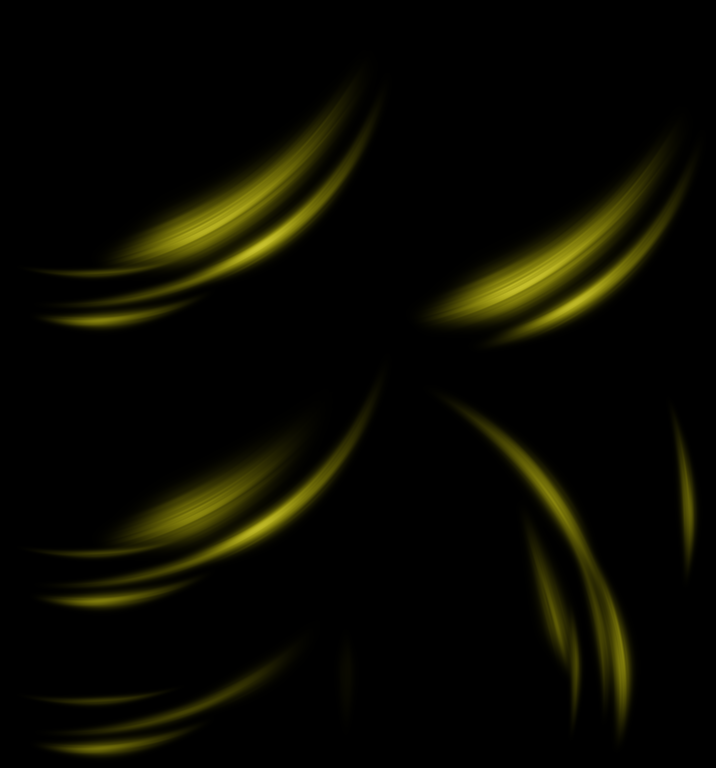
A Shadertoy shader for this background:

```glsl
// Curved golden light swooshes, brushed with fine streaks, on a black backdrop.

const vec3  GLOW_COLOR    = vec3(1.0, 0.97, 0.04);
const float HOT_BLUE      = 0.40;   // whitening of the brightest areas
const float STREAK_DEPTH  = 0.45;   // contrast of the brushed streaks
const vec2  STREAK_SCALE  = vec2(3.0, 190.0);
const float TIP_NARROWING = 0.5;    // stroke width left at its tips

// Repeated swooshes: offset, gain of (core, edge, tails), reach of (core, edge)
const int  COPIES = 4;
const vec2 OFFSETS[COPIES] = vec2[](vec2(0.0), vec2(0.410, -0.074),
                                    vec2(0.0, -0.365), vec2(0.0, -0.557));
const vec3 GAINS[COPIES] = vec3[](vec3(1.0), vec3(1.08, 0.95, 0.0),
                                  vec3(0.8, 0.95, 0.95), vec3(0.0, 0.5, 0.85));
const vec2 REACHES[COPIES] = vec2[](vec2(2.0), vec2(2.0),
                                    vec2(0.45, 2.0), vec2(2.0, 0.43));

float hash(vec2 p) {
    return fract(sin(dot(p, vec2(127.1, 311.7))) * 43758.5453);
}

float noise(vec2 p) {
    vec2 i = floor(p), f = fract(p);
    f = f * f * (3.0 - 2.0 * f);
    return mix(mix(hash(i), hash(i + vec2(1, 0)), f.x),
               mix(hash(i + vec2(0, 1)), hash(i + vec2(1, 1)), f.x), f.y);
}

// Soft stroke from a to b, bowed by sag to the left, brightest at peak (0..1)
float stroke(vec2 p, vec2 a, vec2 b, float sag, float width, float peak) {
    vec2 chord = b - a, q = p - a;
    float len = length(chord);
    float u = dot(q, chord) / (len * len);
    float v = (chord.x * q.y - chord.y * q.x) / len - 4.0 * sag * u * (1.0 - u);
    float slope = 4.0 * sag * (1.0 - 2.0 * u) / len;
    float d = v / sqrt(1.0 + slope * slope);

    float fade = smoothstep(0.0, peak, u) * (1.0 - smoothstep(peak, 1.0, u));
    float w = width * mix(TIP_NARROWING, 1.0, fade);
    vec2 grain = vec2(u, d) * STREAK_SCALE + a * 37.0;
    float streak = 0.6 * noise(grain) + 0.4 * noise(grain * vec2(1.5, 2.3));
    return fade * exp(-d * d / (w * w)) * (1.0 - STREAK_DEPTH * streak);
}

float reachFade(float x, float reach) {
    return 1.0 - smoothstep(reach - 0.22, reach, x);
}

// Rising swoosh: broad core, crisp lower edge and thin tails on the left
float swoosh(vec2 p, vec3 gain, vec2 reach) {
    float core = 0.88 * stroke(p, vec2(0.120, 0.651), vec2(0.492, 0.940), -0.056, 0.026, 0.29);
    float edge = 0.72 * stroke(p, vec2(0.195, 0.618), vec2(0.511, 0.915), -0.064, 0.0125, 0.36)
               + 0.30 * stroke(p, vec2(0.221, 0.635), vec2(0.456, 0.805), -0.032, 0.008, 0.40);
    float tails = 0.60 * stroke(p, vec2(0.035, 0.589), vec2(0.285, 0.624), -0.021, 0.0085, 0.40)
                + 0.38 * stroke(p, vec2(0.035, 0.604), vec2(0.335, 0.672), -0.023, 0.007, 0.60)
                + 0.32 * stroke(p, vec2(0.015, 0.654), vec2(0.247, 0.666), -0.016, 0.005, 0.50);
    return gain.x * core * reachFade(p.x, reach.x)
         + gain.y * edge * reachFade(p.x, reach.y)
         + gain.z * tails;
}

// Falling arc at the lower right, with inner wisps and a separate sliver
float fallingArc(vec2 p) {
    float light = 0.62 * stroke(p, vec2(0.545, 0.502), vec2(0.790, 0.200), 0.042, 0.013, 0.58);
    light += 0.62 * stroke(p, vec2(0.749, 0.310), vec2(0.803, 0.015), 0.029, 0.011, 0.58);
    light += 0.34 * stroke(p, vec2(0.720, 0.340), vec2(0.786, 0.050), 0.025, 0.008, 0.60);
    light += 0.42 * stroke(p, vec2(0.675, 0.355), vec2(0.744, 0.110), 0.004, 0.014, 0.68);
    light += 0.32 * stroke(p, vec2(0.742, 0.220), vec2(0.742, 0.030), 0.008, 0.006, 0.45);
    light += 0.48 * stroke(p, vec2(0.868, 0.490), vec2(0.892, 0.230), 0.015, 0.008, 0.58);
    light += 0.05 * stroke(p, vec2(0.450, 0.190), vec2(0.450, 0.030), 0.001, 0.010, 0.40);
    return light;
}

void mainImage(out vec4 fragColor, in vec2 fragCoord) {
    vec2 p = fragCoord / iResolution.y;

    float light = fallingArc(p);
    for (int i = 0; i < COPIES; i++)
        light += swoosh(p - OFFSETS[i], GAINS[i], REACHES[i]);

    vec3 color = light * GLOW_COLOR;
    color.b += HOT_BLUE * pow(light, 4.0);
    fragColor = vec4(clamp(color, 0.0, 1.0), 1.0);
}
```
